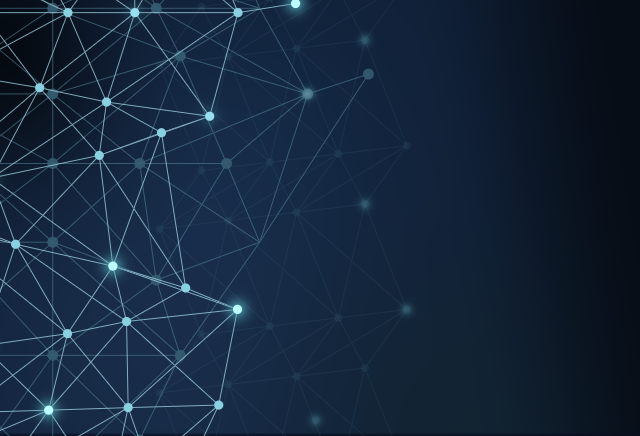
Give the GLSL for this background, as a WebGL 2 fragment shader.

```glsl
#version 300 es
precision highp float;
// Network mesh on a dark navy backdrop: three lattices of nodes (bright, mid, faint)
// are warped by sines, linked to their neighbours, and drawn back to front.
// Lengths are in canvas heights, with y running downward from the top edge.
uniform vec2 u_resolution;
out vec4 fragColor;

const float PI = 3.14159;

// Position of lattice node id (column, row) in a layer: 0 bright, 1 mid, 2 faint
vec2 nodeAt(int layer, vec2 id) {
  float c = id.x - 1.0, r = id.y;
  float middle = max(1.0 - 1.5 * abs(c), -0.5);
  float zigzag = cos(PI * r);
  if (layer == 0) {
    float sway = 0.073 * cos(1.46 * r) - 0.042 * cos(1.7 * r - 0.85) * middle;
    float tilt = -zigzag * sin(0.65 * r);
    return vec2(0.264 + 0.195 * c + sway, 0.029 + 0.182 * r + tilt * (0.038 + 0.054 * c));
  }
  if (layer == 1) {
    float spread = 0.243 + 0.054 * cos(2.094 * r - 1.676);
    float bump = 0.058 * sin(0.5 * PI * r) * middle;
    return vec2(0.121 + id.x * spread, 0.019 + 0.157 * r + 0.0105 * r * r - bump);
  }
  return vec2(0.728 + 0.157 * c - 0.048 * zigzag, 0.138 + 0.188 * r - 0.027 * zigzag - 0.019 * c);
}

// Halo strength of a node
float glowAt(int layer, vec2 id) {
  if (layer == 0) return mod(2.0 * id.x + id.y, 3.0) == 2.0 ? (id.y > 2.0 ? 0.9 : 0.25) : 0.0;
  if (id.x < 2.0) return 0.0;
  if (layer == 1) return id.y == 1.0 ? 0.7 : 0.0;
  return id.y >= 0.0 && id.y < 4.0 && id.y != 1.0 ? 0.4 : 0.0;
}

// The mid layer has no lower right corner
bool isMissing(int layer, vec2 id) {
  return id.x < -1.0 || id.x > 2.0 || (layer == 1 && id.x > 1.0 && id.y > 3.0);
}

float segment(vec2 p, vec2 a, vec2 b) {
  vec2 ab = b - a;
  return length(p - a - ab * clamp(dot(p - a, ab) / dot(ab, ab), 0.0, 1.0));
}

float coverage(float d) {
  return clamp(0.5 - d * u_resolution.y, 0.0, 1.0);
}

float blob(vec2 p, vec2 center, vec2 size) {
  vec2 q = (p - center) / size;
  return exp(-dot(q, q));
}

vec3 backdrop(vec2 p) {
  vec3 col = vec3(0.062, 0.125, 0.215);
  col += vec3(0.035, 0.05, 0.075) * blob(p, vec2(0.4, 0.8), vec2(0.5, 0.5));
  col += vec3(0.012, 0.025, 0.04) * blob(p, vec2(0.55, 0.3), vec2(0.35, 0.35));
  col = mix(col, vec3(0.07, 0.14, 0.19), 0.8 * blob(p, vec2(1.05, 1.0), vec2(0.35, 0.4)));
  col *= 1.0 - 0.7 * blob(p, vec2(0.0, 0.12), vec2(0.24, 0.28));
  col *= 1.0 - 0.6 * smoothstep(1.0, 1.5, p.x + 0.15 * (0.5 - p.y));
  return mix(col, vec3(0.03, 0.05, 0.12), 0.7 * smoothstep(0.992, 0.998, p.y));
}

void main() {
  vec2 p = vec2(gl_FragCoord.x, u_resolution.y - gl_FragCoord.y) / u_resolution.y;
  vec3 col = backdrop(p);

  for (int layer = 2; layer >= 0; layer--) {
    float lineDist = 1e3, nodeDist = 1e3, halo = 0.0;
    float falloff = layer == 0 ? 1800.0 : 5000.0;

    // Lattice nodes, each linked to half of its eight neighbours
    for (int row = -1; row <= 6; row++) {
      for (int column = -1; column <= 2; column++) {
        vec2 id = vec2(column, row);
        if (isMissing(layer, id)) continue;
        vec2 a = nodeAt(layer, id);
        float d = length(p - a);
        bool bare = layer == 1 && column == 2 && (row < 1 || row > 2);
        if (!bare) nodeDist = min(nodeDist, d);
        halo += glowAt(layer, id) * exp(-d * d * falloff);
        for (int k = 0; k < 4; k++) {
          vec2 next = id + (k == 3 ? vec2(1, 0) : vec2(k - 1, 1));
          if (!isMissing(layer, next)) lineDist = min(lineDist, segment(p, a, nodeAt(layer, next)));
        }
      }
    }

    // One outlying node per layer
    vec2 outlier = layer == 0 ? vec2(0.678, 0.008) : layer == 1 ? vec2(0.845, 0.17) : vec2(0.724, 0.964);
    float d = length(p - outlier);
    nodeDist = min(nodeDist, d);
    if (layer != 1) halo += (layer == 0 ? 0.9 : 0.4) * exp(-d * d * falloff);
    if (layer == 0) lineDist = min(lineDist, segment(p, outlier, nodeAt(0, vec2(2, 0))));
    if (layer == 1) {
      vec2 upper = nodeAt(1, vec2(2, 1)), lower = nodeAt(1, vec2(2, 3));
      lineDist = min(lineDist, min(segment(p, outlier, upper), segment(p, outlier, lower)));
      lineDist = min(lineDist, segment(p, upper, lower));
    }

    // Lines, then halos, then discs
    vec3 lineColor = layer == 0 ? vec3(0.62, 0.82, 0.88) : vec3(0.3, 0.48, 0.56);
    vec3 discColor = layer == 0 ? vec3(0.53, 0.82, 0.88) : vec3(0.21, 0.37, 0.45);
    float lineAlpha = layer == 0 ? 0.8 : layer == 1 ? 0.65 : 0.14;
    float discAlpha = layer == 0 ? 1.0 : layer == 1 ? 0.85 : 0.2;
    float radius = layer == 0 ? 0.0105 : layer == 1 ? 0.0125 : 0.009;
    col = mix(col, lineColor, lineAlpha * coverage(lineDist - 0.0011));
    col = mix(col, vec3(0.32, 0.66, 0.71), min(halo, 1.0) * 0.8);
    col = mix(col, discColor + 0.25 * halo, discAlpha * coverage(nodeDist - radius));
  }
  fragColor = vec4(col, 1.0);
}
```
